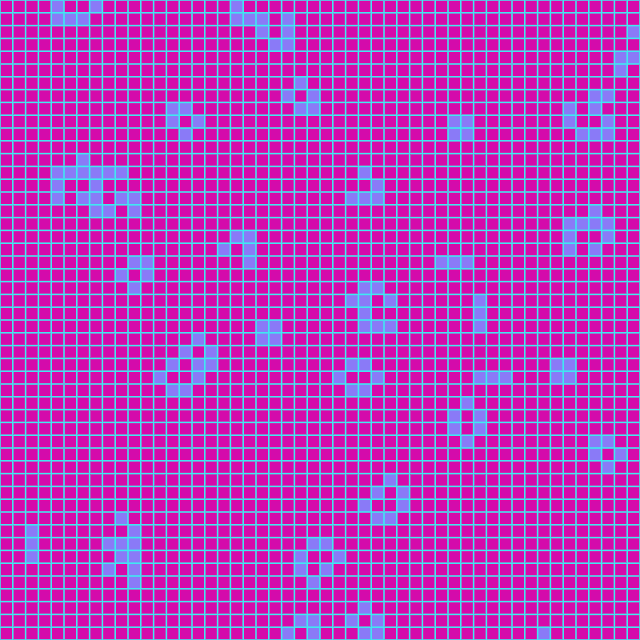
A Shadertoy shader for this pattern:

```glsl
// Square grid of magenta cells with cyan rules and scattered clumps of live blue cells.

#define CELLS 50.0        // cells along the canvas height
#define LINE_WIDTH 0.122  // rule width, in cells
#define RIM_WIDTH 0.065   // vivid border inside each dead cell, in cells
#define TILE 5            // cells per scatter tile
#define DENSITY 0.30      // mean chance of a clump per tile
#define CLUSTERING 0.20   // how far that chance drifts over the canvas
#define SEED 7u

const vec3 DEAD = vec3(0.83, 0.045, 0.67);
const vec3 DEAD_RIM = vec3(0.92, 0.0, 0.63);
const vec3 LIVE = vec3(0.54, 0.48, 0.97);
const vec3 RULE = vec3(0.24, 0.92, 0.95);

// Small automaton shapes, each a 4 x 4 bit mask
const int SHAPES[8] = int[8](0x0033, 0x0007, 0x0253, 0x0696,
                             0x4A96, 0x6B2E, 0x3A97, 0x0742);

uint scramble(uint v) {
    v = v * 747796405u + 2891336453u;
    v = ((v >> ((v >> 28u) + 4u)) ^ v) * 277803737u;
    return (v >> 22u) ^ v;
}

uint hashTile(ivec2 tile) {
    uvec2 t = uvec2(tile + 64);
    return scramble(t.x + scramble(t.y + scramble(SEED)));
}

// Slow drift that gathers the clumps into busy and empty areas
float clumpChance(ivec2 tile) {
    vec2 t = vec2(tile);
    return DENSITY + CLUSTERING * sin(t.x * 0.9 + t.y * 0.5 + 1.0) * sin(t.y * 1.1 - t.x * 0.4);
}

// Does the shape thrown by this tile cover the cell?
bool shapeCovers(ivec2 tile, ivec2 cell) {
    uint h = hashTile(tile);
    if (float(h & 0xFFFFu) / 65536.0 > clumpChance(tile)) return false;

    uint pick = scramble(h);
    ivec2 jitter = ivec2(int(pick % 5u), int((pick >> 8u) % 5u));
    ivec2 q = cell - tile * TILE - jitter;
    if (any(lessThan(q, ivec2(0))) || any(greaterThan(q, ivec2(3)))) return false;

    // Random flips and transposition
    if ((pick & 0x10000u) != 0u) q.x = 3 - q.x;
    if ((pick & 0x20000u) != 0u) q.y = 3 - q.y;
    if ((pick & 0x40000u) != 0u) q = q.yx;
    int mask = SHAPES[int((pick >> 20u) & 7u)];
    return ((mask >> (q.y * 4 + q.x)) & 1) == 1;
}

bool isLive(ivec2 cell) {
    ivec2 home = cell / TILE;
    for (int j = -1; j <= 0; j++)
        for (int i = -1; i <= 0; i++)
            if (shapeCovers(home + ivec2(i, j), cell)) return true;
    return false;
}

// Antialiased coverage of the band within reach of a rule
float band(float dist, float reach, float pixel) {
    return clamp((reach - dist) / pixel + 0.5, 0.0, 1.0);
}

void mainImage(out vec4 fragColor, in vec2 fragCoord) {
    vec2 p = fragCoord / iResolution.y * CELLS;
    float pixel = CELLS / iResolution.y;

    // Distance to the nearest rule, in cells
    vec2 toRule = 0.5 - abs(fract(p) - 0.5);
    float dist = min(toRule.x, toRule.y);
    float halfLine = 0.5 * LINE_WIDTH;

    vec3 color = mix(DEAD, DEAD_RIM, band(dist, halfLine + RIM_WIDTH, pixel));
    if (isLive(ivec2(floor(p)))) color = LIVE;
    color = mix(color, RULE, band(dist, halfLine, pixel));

    fragColor = vec4(color, 1.0);
}
```
